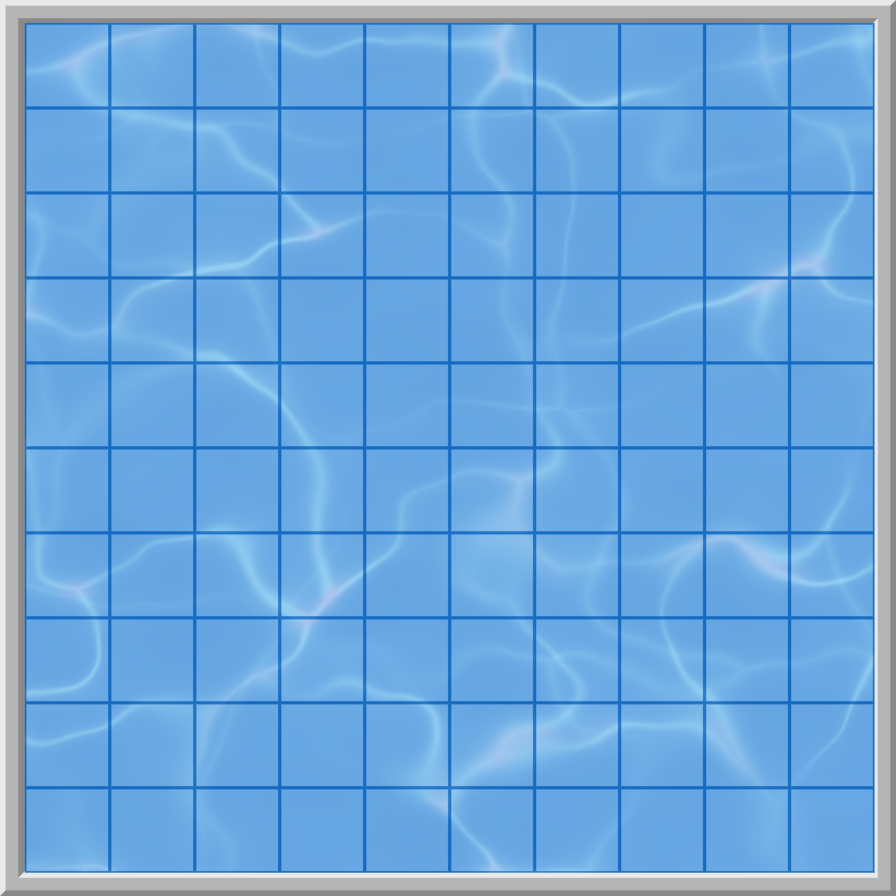
Reproduce this pattern procedurally as a three.js fragment shader.

```glsl
// Square swimming pool: blue tiles under drifting light caustics, in a bevelled grey frame.
varying vec2 vUv;

const float TILES = 10.0;
const float LINE_HALF_WIDTH = 0.0018;
const float SOFT = 0.0009;

const vec2 POOL_ORIGIN = vec2(0.0277, 0.0260);
const float POOL_SIZE = 0.9483;
const float OUTER_BEVEL = 0.0063;
const float INNER_BEVEL = 0.0203;

const vec2 CAUSTIC_SCALE = vec2(3.5, 4.5);
const float WARP = 0.42;
const float FINE_WARP = 0.11;

const vec3 WATER = vec3(0.400, 0.650, 0.885);
const vec3 GLOW = vec3(0.600, 0.830, 0.955);
const vec3 PINK = vec3(0.740, 0.740, 0.920);
const vec3 GROUT = vec3(0.080, 0.415, 0.755);
const vec3 FRAME = vec3(0.710);
const vec3 FRAME_LIGHT = vec3(0.915);
const vec3 FRAME_DARK = vec3(0.540);

float above(float edge, float x) {
  return smoothstep(edge - SOFT, edge + SOFT, x);
}

vec2 hash2(vec2 p) {
  vec2 k = vec2(dot(p, vec2(127.1, 311.7)), dot(p, vec2(269.5, 183.3)));
  return fract(sin(k) * 43758.5);
}

float corner(vec2 cell, vec2 offset, vec2 f) {
  return dot(hash2(cell + offset) * 2.0 - 1.0, f - offset);
}

float gradientNoise(vec2 p) {
  vec2 i = floor(p);
  vec2 f = p - i;
  vec2 u = f * f * f * (f * (f * 6.0 - 15.0) + 10.0);
  float low = mix(corner(i, vec2(0.0), f), corner(i, vec2(1.0, 0.0), f), u.x);
  float high = mix(corner(i, vec2(0.0, 1.0), f), corner(i, vec2(1.0), f), u.x);
  return mix(low, high, u.y);
}

vec2 noise2(vec2 p) {
  return vec2(gradientNoise(p), gradientNoise(p + vec2(37.2, 11.8)));
}

// Distances to the three nearest scattered cell centres, in rising order.
vec3 nearestThree(vec2 p) {
  vec2 cell = floor(p);
  vec3 d = vec3(8.0);
  for (int y = -2; y <= 2; y++) {
    for (int x = -2; x <= 2; x++) {
      vec2 c = cell + vec2(float(x), float(y));
      float r = length(c + 0.1 + 0.8 * hash2(c) - p);
      if (r < d.x) d = vec3(r, d.xy);
      else if (r < d.y) d = vec3(d.x, r, d.y);
      else d.z = min(d.z, r);
    }
  }
  return d;
}

// Light strands along warped cell borders: x is brightness, y the pink knots.
vec2 caustics(vec2 p, float seed) {
  vec2 q = p * CAUSTIC_SCALE + seed;
  q += WARP * noise2(p * 5.0 + seed) * 1.6 + FINE_WARP * noise2(p * 15.0 + seed);
  vec3 d = nearestThree(q);
  float border = d.y - d.x;
  float knot = d.z - d.x;
  float strength = smoothstep(-0.40, 0.35, gradientNoise(p * 4.0 + seed + 5.3));
  float spread = smoothstep(-0.25, 0.45, gradientNoise(p * 6.0 + seed + 21.7));
  float core = exp(-pow(border / mix(0.030, 0.085, spread), 2.0));
  float halo = exp(-border / mix(0.070, 0.170, spread));
  float sheet = exp(-pow(knot / 0.22, 2.0));
  float light = strength * (0.42 * core + 0.28 * halo) + 0.22 * sheet * (0.4 + halo);
  return vec2(light, exp(-pow(knot / 0.10, 2.0)) * strength);
}

vec3 poolColor(vec2 p) {
  vec2 strands = caustics(p, 3.0);
  vec2 faint = caustics(p * 0.85, 48.0);
  float light = clamp(strands.x + 0.38 * faint.x, 0.0, 0.85);
  float mottle = gradientNoise(p * 7.0) + 0.5 * gradientNoise(p * vec2(16.0, 23.0));

  // Square tiles with grout lines on every border
  vec2 tile = (p - POOL_ORIGIN) / POOL_SIZE * TILES;
  vec2 toLine = abs(fract(tile + 0.5) - 0.5) * POOL_SIZE / TILES;
  float grout = 1.0 - above(LINE_HALF_WIDTH, min(toLine.x, toLine.y));

  vec3 water = mix(WATER + 0.014 * mottle, GLOW, light);
  water = mix(water, PINK, 0.50 * strands.y);
  return mix(water, mix(GROUT, GLOW, 0.22 * light), grout);
}

// Raised frame, lit from the upper left and mitred at the corners.
vec3 frameColor(vec2 p) {
  float upperLeft = min(p.x, 1.0 - p.y);
  float lowerRight = min(1.0 - p.x, p.y);
  float depth = min(upperLeft, lowerRight);
  float lit = above(0.0, lowerRight - upperLeft);
  vec3 outer = mix(FRAME_DARK, FRAME_LIGHT, lit);
  vec3 inner = mix(FRAME_LIGHT, FRAME_DARK, lit);
  vec3 color = mix(outer, FRAME, above(OUTER_BEVEL, depth));
  return mix(color, inner, above(INNER_BEVEL, depth));
}

void main() {
  vec2 fromCentre = abs(vUv - POOL_ORIGIN - 0.5 * POOL_SIZE);
  float outside = above(0.5 * POOL_SIZE, max(fromCentre.x, fromCentre.y));
  gl_FragColor = vec4(mix(poolColor(vUv), frameColor(vUv), outside), 1.0);
}
```
